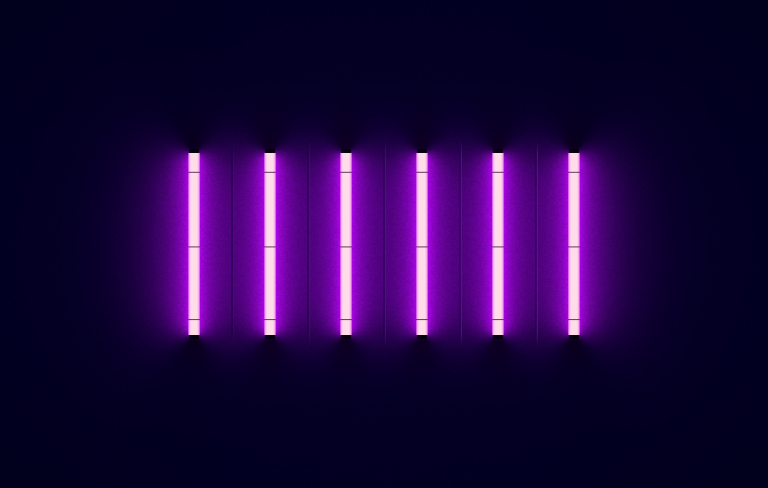
A Shadertoy shader for this background:

```glsl
const int   TUBES        = 6;
const float SPACING      = 0.1557;  // lengths are fractions of canvas height
const float TUBE_HALF_W  = 0.0115;
const float TUBE_HALF_L  = 0.1865;
const float CAP_HALF_W   = 0.0100;
const float CAP_LENGTH   = 0.0075;
const float RING_HALF    = 0.0009;
const float RINGS[3]     = float[3](-0.155, -0.006, 0.147);
const float SEAM_HALF_W  = 0.0013;
const float SEAM_HALF_L  = 0.215;
const float GLOW_REACH   = 0.075;
const float GLOW_GAIN    = 0.60;
const float HALO_REACH   = 0.018;
const float HALO_GAIN    = 0.25;
const float GRAIN        = 0.05;
const vec2  GRAIN_CELLS  = vec2(512.0, 326.0);
const vec3  NAVY         = vec3(0.010, 0.000, 0.150);
const vec3  NAVY_EDGE    = vec3(0.004, 0.000, 0.115);
const vec3  GLOW_COLOR   = vec3(1.000, 0.030, 1.150);
const vec3  CORE_COLOR   = vec3(0.995, 0.865, 0.915);
const vec3  RIM_COLOR    = vec3(0.960, 0.610, 0.945);
const vec3  RING_COLOR   = vec3(0.300, 0.130, 0.320);
const vec3  CAP_COLOR    = vec3(0.020, 0.005, 0.040);
const vec3  SEAM_DARK    = vec3(0.110, 0.000, 0.270);
const vec3  SEAM_LIGHT   = vec3(0.420, 0.080, 0.700);

float hash(vec2 p) {
    vec3 q = fract(p.xyx * 0.1031);
    q += dot(q, q.yzx + 33.33);
    return fract((q.x + q.y) * q.z);
}

// Antialiased coverage of a band around zero
float band(float d, float halfWidth, float px) {
    return clamp((halfWidth - abs(d)) / px + 0.5, 0.0, 1.0);
}

// Light received beside a finite line source: 1 at its middle, 0 past its ends
float lineLight(float d, float y) {
    vec2 t = vec2(TUBE_HALF_L - y, -TUBE_HALF_L - y) / max(d, 0.006);
    vec2 f = atan(t) + t / (1.0 + t * t);
    return (f.x - f.y) / 3.14159;
}

// Combined glow; squares are summed so neighbours blend without washing out
float wallGlow(vec2 p) {
    float sum = 0.0;
    for (int i = 0; i < TUBES; i++) {
        float d = abs(p.x - (float(i) - 0.5 * float(TUBES - 1)) * SPACING);
        float g = GLOW_GAIN * exp(-d / GLOW_REACH) + HALO_GAIN * exp(-d / HALO_REACH);
        g *= lineLight(d, p.y) * mix(0.97, 1.03, hash(vec2(i, 7)));
        sum += g * g;
    }
    return sqrt(sum);
}

void mainImage(out vec4 fragColor, in vec2 fragCoord) {
    float px = 1.0 / iResolution.y;
    vec2 uv = fragCoord / iResolution.xy;
    vec2 p = (fragCoord - 0.5 * iResolution.xy) * px;

    // Wall with a periodic vignette
    vec2 wave = 0.5 - 0.5 * cos(6.2831853 * uv);
    vec3 col = mix(NAVY_EDGE, NAVY, 0.5 * (wave.x + wave.y));

    // Nearest tube
    float middle = 0.5 * float(TUBES - 1);
    float id = clamp(floor(p.x / SPACING + middle + 0.5), 0.0, float(TUBES - 1));
    float dx = p.x - (id - middle) * SPACING;

    // Shadow cones beyond the tube ends, then the glow
    float past = abs(p.y) - TUBE_HALF_L;
    float coneWidth = 0.012 + 0.45 * max(past, 0.0);
    float cone = exp(-dx * dx / (coneWidth * coneWidth))
               * smoothstep(0.0, 0.015, past) * exp(-max(past, 0.0) / 0.05);
    col *= 1.0 - 0.65 * cone;
    col += GLOW_COLOR * wallGlow(p);

    // Panel seams between tubes, each with its own sheen
    float seamLimit = middle - 0.5;
    float seamId = clamp(floor(p.x / SPACING + 0.5), -seamLimit, seamLimit);
    float seamX = p.x - seamId * SPACING;
    float sheen = hash(vec2(seamId + 11.0, 3.0));
    float reach = 1.0 - smoothstep(SEAM_HALF_L - 0.035, SEAM_HALF_L, abs(p.y));
    float lit = band(seamX - 2.2 * SEAM_HALF_W, SEAM_HALF_W, px);
    col = mix(col, SEAM_LIGHT, lit * reach * mix(0.10, 0.55, sheen));
    col = mix(col, SEAM_DARK, band(seamX, SEAM_HALF_W, px) * reach * mix(0.9, 0.55, sheen));

    // Fine wall grain
    float grain = hash(mod(floor(uv * GRAIN_CELLS), GRAIN_CELLS)) - 0.5;
    col *= 1.0 + 2.0 * GRAIN * grain;

    // End caps
    float cap = band(dx, CAP_HALF_W, px) * band(p.y, TUBE_HALF_L + CAP_LENGTH, px);
    col = mix(col, CAP_COLOR, cap);

    // Tube body with joint rings
    vec3 tube = mix(CORE_COLOR, RIM_COLOR, smoothstep(0.45, 1.0, abs(dx) / TUBE_HALF_W));
    for (int i = 0; i < RINGS.length(); i++)
        tube = mix(tube, RING_COLOR, band(p.y - RINGS[i], RING_HALF, px));
    float body = band(dx, TUBE_HALF_W, px) * band(p.y, TUBE_HALF_L, px);
    col = mix(col, tube, body);

    fragColor = vec4(clamp(col, 0.0, 1.0), 1.0);
}
```
